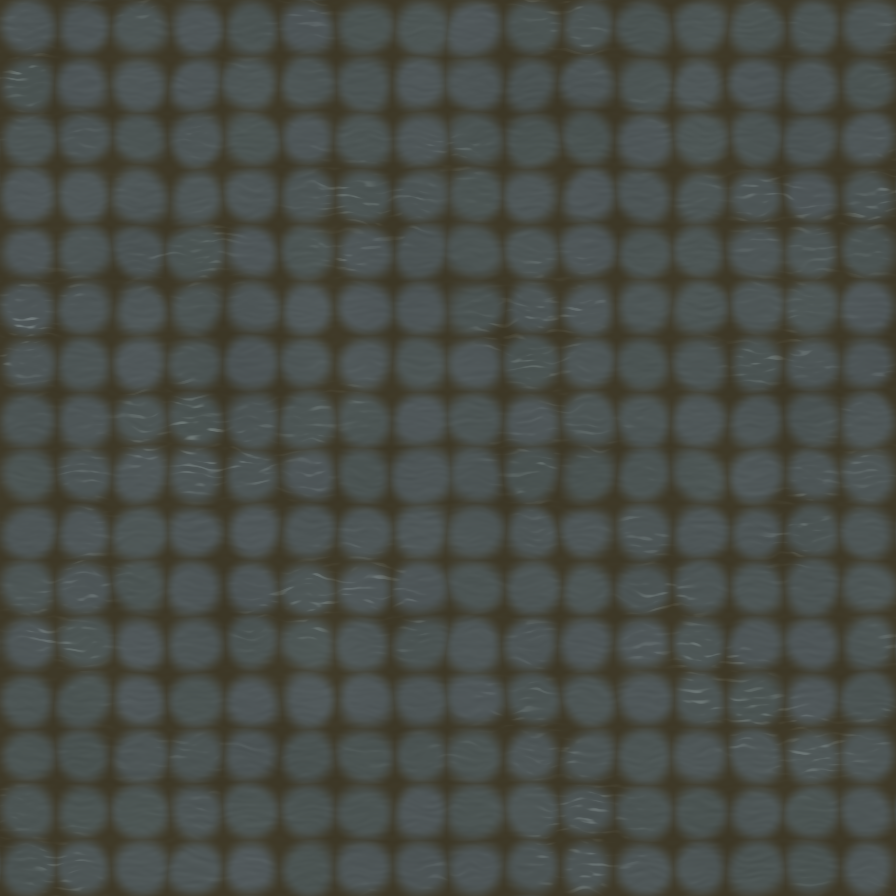
Give the GLSL for this pattern, as a Shadertoy shader.

```glsl
vec2 hash2(vec2 p) {
    vec3 q = fract(vec3(p.xyx) * vec3(0.1031, 0.1030, 0.0973));
    q += dot(q, q.yzx + 33.33);
    return fract((q.xx + q.yz) * q.zy);
}

float cornerSlope(vec2 cell, vec2 offset) {
    return dot(hash2(cell) * 2.0 - 1.0, offset);
}

float gradientNoise(vec2 p) {
    vec2 i = floor(p), f = fract(p);
    vec2 u = f * f * f * (f * (f * 6.0 - 15.0) + 10.0);
    vec2 e = vec2(1.0, 0.0);
    i += 80.0;
    return mix(mix(cornerSlope(i, f), cornerSlope(i + e, f - e), u.x),
               mix(cornerSlope(i + e.yx, f - e.yx), cornerSlope(i + 1.0, f - 1.0), u.x), u.y);
}

// Height of fine folds running mostly sideways
float creaseHeight(vec2 p) {
    p.y += 0.16 * gradientNoise(p * vec2(1.7, 2.1));
    return gradientNoise(p * vec2(2.2, 9.0)) + 0.5 * gradientNoise(p * vec2(4.5, 15.0) + 31.0);
}

void mainImage(out vec4 fragColor, in vec2 fragCoord) {
    vec2 p = fragCoord / iResolution.xy * 16.0;

    // Slightly wandering grid of soft discs
    vec2 grid = p + 0.13 * vec2(gradientNoise(p * 0.8), gradientNoise(p * 0.8 + 19.0));
    vec2 cell = floor(grid);
    vec2 local = fract(grid) - 0.5;
    float radius = length(local) + 0.09 * gradientNoise(p * 0.9 + 47.0);

    // Gaps fade along the middle seams
    vec2 seam = exp(-pow((grid - 8.0) * 3.5, vec2(2.0)));
    radius -= 0.045 * seam.x + 0.025 * seam.y;
    float gap = smoothstep(0.30, 0.64, radius);

    // Disc tint varies softly from cell to cell
    float inner = 1.0 - smoothstep(0.25, 0.5, max(abs(local.x), abs(local.y)));
    float tint = (hash2(cell + 7.0).x - 0.5) * inner;
    vec3 disc = vec3(0.304, 0.337, 0.338) + tint * vec3(0.018, 0.012, 0.028);
    vec3 color = mix(disc, vec3(0.243, 0.222, 0.155), gap);
    color *= 1.0 + 0.07 * gradientNoise(p * 0.6 + 63.0);

    // Faint grain, with brighter folds in worn patches
    float relief = creaseHeight(p + vec2(0.0, 0.03)) - creaseHeight(p - vec2(0.0, 0.03));
    float wear = smoothstep(-0.05, 0.5, gradientNoise(p * 0.45 + 11.0) + 0.4 * gradientNoise(p * 1.3));
    float light = 0.018 * relief + 0.13 * wear * smoothstep(0.15, 0.65, relief);
    color += light * mix(1.0, 0.3, gap) * vec3(0.95, 1.0, 0.98);

    fragColor = vec4(color, 1.0);
}
```
